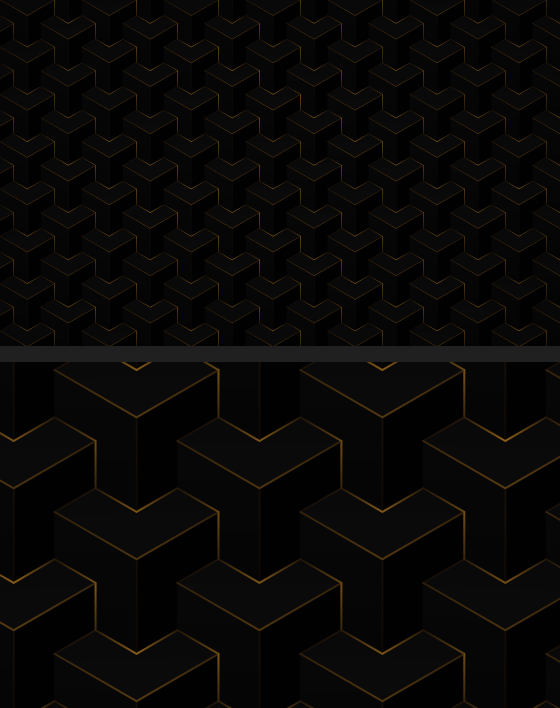
Top, the full canvas; bottom, a detail of the centre.
Write a Shadertoy shader that draws this pattern.

```glsl
// Dark isometric tripods interlocking without gaps, trimmed with thin gold edges.
// Each tile has three L-shaped faces, tested in skewed coordinates; the edges are
// segment distances whose glow fades from end to end.

const float UNIT = 0.02816;                  // short edge length, share of canvas width
const vec2  ORIGIN = vec2(0.0488, 0.0833);   // front corner of one tile, same share
const float HALF_LINE = 0.022;               // half line width, in short edges
const float WEAR = 0.2;                      // brightness variation between tiles

const vec3 TOP_FACE   = vec3(0.038, 0.038, 0.039);
const vec3 LEFT_FACE  = vec3(0.025, 0.025, 0.025);
const vec3 RIGHT_FACE = vec3(0.005, 0.005, 0.005);
const vec3 EMBER = vec3(0.070, 0.045, 0.028);
const vec3 GOLD  = vec3(0.560, 0.385, 0.105);

const float U = 0.8660254;                   // horizontal reach of a slanted edge
const vec2 STEP = vec2(3.0 * U, 3.0);        // column and row spacing
const vec2 UP_LEFT  = vec2(-U, 0.5);
const vec2 UP_RIGHT = vec2(U, 0.5);
const vec2 DOWN     = vec2(0.0, -1.0);

float cross2(vec2 a, vec2 b) { return a.x * b.y - a.y * b.x; }

// Coverage of the L-shaped face spanned by two axes, both two units long
float faceCoverage(vec2 p, vec2 axisA, vec2 axisB, float px) {
    float area = cross2(axisA, axisB);
    float a = cross2(p, axisB) / area;
    float b = cross2(axisA, p) / area;
    float low = min(a, b), high = max(a, b);
    float inside = U * min(low, min(2.0 - high, 1.0 - low));
    return clamp(0.5 + inside / px, 0.0, 1.0);
}

// Line from a to b whose glow runs from glowA to glowB
vec3 edgeLine(vec2 p, vec2 a, vec2 b, float glowA, float glowB, float px) {
    vec2 ab = b - a;
    float t = clamp(dot(p - a, ab) / dot(ab, ab), 0.0, 1.0);
    float d = length(p - a - t * ab);
    float coverage = clamp(0.5 + (HALF_LINE - d) / px, 0.0, 1.0);
    return coverage * mix(EMBER, GOLD, mix(glowA, glowB, t));
}

vec3 tileFaces(vec2 p, float px) {
    vec3 top  = TOP_FACE * (1.06 - 0.08 * p.y);
    vec3 left = LEFT_FACE * (1.0 + 0.15 * p.y);
    return top * faceCoverage(p, UP_LEFT, UP_RIGHT, px)
         + left * faceCoverage(p, UP_LEFT, DOWN, px)
         + RIGHT_FACE * faceCoverage(p, UP_RIGHT, DOWN, px);
}

vec3 tileEdges(vec2 p, float px) {
    vec2 m = vec2(abs(p.x), p.y);            // mirrored across the front corner
    vec2 front = vec2(0.0), notch = vec2(0.0, 1.0);
    vec2 peak = vec2(U, 1.5), tip = 2.0 * UP_RIGHT;
    float lit = step(0.0, p.x);              // the right side catches more light

    vec3 line = edgeLine(m, front, tip, 0.58, 0.30, px);
    line = max(line, edgeLine(m, notch, peak, 1.0, 0.18, px));
    line = max(line, edgeLine(m, peak, tip, 0.12, mix(0.05, 0.75, lit), px));
    line = max(line, edgeLine(m, tip, tip + DOWN, 0.9 * lit, 0.35 * lit, px) * mix(0.4, 1.0, lit));
    return max(line, edgeLine(p, front, 2.0 * DOWN, 0.10, 0.0, px) * 0.8);
}

// Layered sines give each tile its own brightness
float tileWear(vec2 cell) {
    float wave = sin(dot(cell, vec2(2.3, 4.1))) + sin(dot(cell, vec2(-5.7, 1.9)));
    return 1.0 - WEAR * (0.5 + 0.25 * wave);
}

void mainImage(out vec4 fragColor, in vec2 fragCoord) {
    float px = 1.0 / (iResolution.x * UNIT);
    vec2 p = (fragCoord / iResolution.x - ORIGIN) / UNIT;
    float nearColumn = floor(p.x / STEP.x + 0.5);

    vec3 faces = vec3(0.0), edges = vec3(0.0);
    for (int i = -1; i <= 1; i++) {
        float column = nearColumn + float(i);
        float shift = 0.5 * mod(column, 2.0);            // odd columns are staggered
        float nearRow = floor(p.y / STEP.y - shift + 0.5);
        for (int j = -1; j <= 1; j++) {
            float row = nearRow + float(j);
            vec2 local = p - STEP * vec2(column, row + shift);
            faces += tileFaces(local, px);
            edges = max(edges, tileEdges(local, px) * tileWear(vec2(column, row)));
        }
    }

    // Slight darkening toward the canvas border
    vec2 fromCenter = fragCoord / iResolution.xy - 0.5;
    float vignette = 1.0 - 0.4 * dot(fromCenter, fromCenter);
    fragColor = vec4(max(faces, edges) * vignette, 1.0);
}
```
